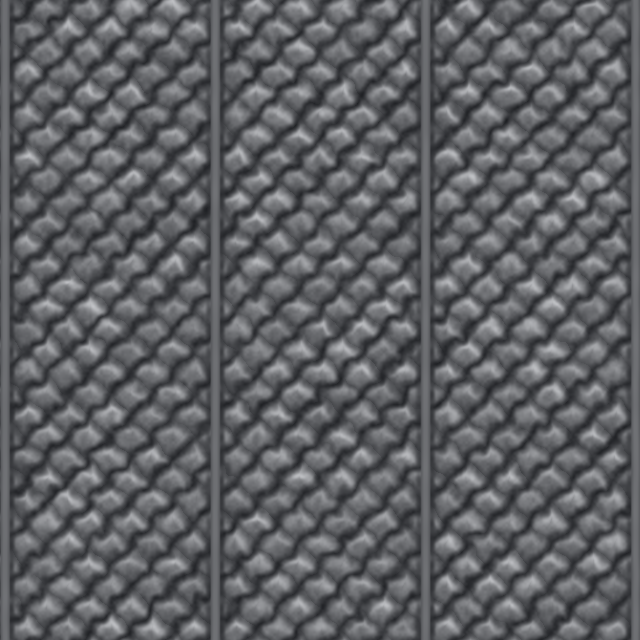
This texture is drawn by a three.js fragment shader. Its source:

```glsl
// Grey knobbly matting: three tall panels of staggered bumps between flat ribs.
// A rotated lattice gives each bump its cell; dark diagonal gaps, a bright
// chevron crest and value noise shade it, then ribs and grooves are laid over.

varying vec2 vUv;

const float PANEL_WIDTH = 0.3285;
const float FIRST_RIB = 0.0080;
const float RIB_HALF = 0.0070;
const vec2 BUMP_PITCH = vec2(PANEL_WIDTH / 5.0, 1.0 / 14.95);
const vec2 BUMP_ORIGIN = vec2(0.5985, 0.785);
const float WOBBLE = 0.0045;
const float GAP_TONE = 0.185;
const float BODY_TONE = 0.265;
const float CREST_TONE = 0.25;
const float RIB_TONE = 0.435;
const float GROOVE_TONE = 0.19;
const vec3 TINT = vec3(-0.004, 0.002, 0.016);
const float TAU = 6.2831853;

float hash(vec2 p) {
  vec3 q = fract(vec3(p.xyx) * 0.1031);
  q += dot(q, q.yzx + 33.33);
  return fract((q.x + q.y) * q.z);
}

float noise(vec2 p) {
  vec2 i = floor(p);
  vec2 f = fract(p);
  f = f * f * (3.0 - 2.0 * f);
  float low = mix(hash(i), hash(i + vec2(1.0, 0.0)), f.x);
  float high = mix(hash(i + vec2(0.0, 1.0)), hash(i + vec2(1.0)), f.x);
  return mix(low, high, f.y);
}

// Tone of the bump field; lattice x runs up-right, y runs up-left.
float bumpTone(vec2 uv) {
  vec2 wobble = vec2(noise(uv * 62.0 + 7.0), noise(uv * 62.0 + 91.0)) - 0.5;
  vec2 q = (uv + WOBBLE * 2.0 * wobble - BUMP_ORIGIN) / BUMP_PITCH;
  vec2 lattice = vec2(q.x + q.y, q.y - q.x);
  lattice.y += 0.07 * sin(TAU * lattice.x);
  vec2 cell = floor(lattice + 0.5);
  vec2 f = lattice - cell;
  float variation = hash(cell + 200.0);

  // Deep gaps along the diagonal, shallower ones across it
  float along = 1.0 - smoothstep(0.20, 0.52, abs(f.y));
  float across = 1.0 - smoothstep(0.26, 0.54, abs(f.x));
  float body = along * mix(0.52, 1.0, across);

  // Bright chevron below the top corner, with a stronger right arm
  float ridge = max(f.x, f.y) - 0.18;
  vec2 fromPeak = f - vec2(0.18, 0.10);
  float crest = exp(-55.0 * ridge * ridge - 6.0 * dot(fromPeak, fromPeak));
  crest *= mix(0.45, 1.0, variation);

  float underside = smoothstep(0.0, 0.7, -f.x - f.y);
  float tone = GAP_TONE + BODY_TONE * body * mix(0.90, 1.08, variation);
  return tone + CREST_TONE * crest - 0.06 * underside * body;
}

void main() {
  vec2 uv = vUv;

  // Signed distance from the nearest rib: positive on its right
  float panel = (uv.x - FIRST_RIB) / PANEL_WIDTH;
  float side = (panel - floor(panel + 0.5)) * PANEL_WIDTH;
  float edge = abs(side) - RIB_HALF;

  float tone = bumpTone(uv);

  // Fine grain and slow wear
  tone += 0.085 * (noise(uv * vec2(115.0, 95.0)) - 0.5);
  tone += 0.035 * (noise(uv * 240.0 + 31.0) - 0.5);
  tone += 0.040 * (noise(uv * vec2(6.0, 11.0) + 17.0) - 0.5);

  // Bumps sink toward the panel edges, leaving a beaded dark groove
  tone *= mix(0.84, 1.0, smoothstep(0.0, 0.028, edge));
  float bead = 0.5 + 0.5 * cos(TAU * (uv.y - BUMP_ORIGIN.y) / BUMP_PITCH.y * 2.0);
  float depth = mix(0.55, 0.85, step(0.0, side)) * mix(0.55, 1.0, bead);
  float groove = 1.0 - smoothstep(0.003, 0.011, edge);
  tone = mix(tone, GROOVE_TONE, groove * depth);

  // Flat rib with softly shaded flanks
  float flank = smoothstep(0.2, 1.0, abs(side) / RIB_HALF);
  float ribTone = RIB_TONE - 0.075 * flank;
  ribTone += 0.025 * (noise(uv * vec2(90.0, 30.0)) - 0.5);
  tone = mix(tone, ribTone, 1.0 - smoothstep(-0.0015, 0.0020, edge));

  gl_FragColor = vec4(clamp(vec3(tone) + TINT, 0.0, 1.0), 1.0);
}
```
